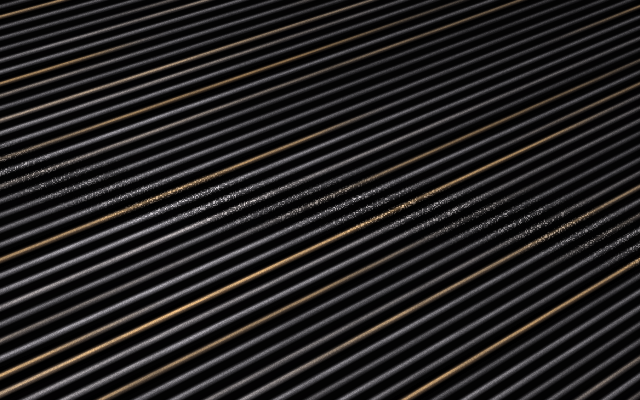
A Shadertoy shader for this texture:

```glsl
// Dark slanted metal ribs in shallow perspective, some with worn gold, crossed by a dusty band.

float hash(vec2 p) {
    vec3 q = fract(vec3(p.xyx) * 0.1031);
    q += dot(q, q.yzx + 33.33);
    return fract((q.x + q.y) * q.z);
}

float noise(vec2 p) {
    vec2 cell = floor(p), f = fract(p);
    f = f * f * (3.0 - 2.0 * f);
    return mix(mix(hash(cell), hash(cell + vec2(1, 0)), f.x),
               mix(hash(cell + vec2(0, 1)), hash(cell + vec2(1, 1)), f.x), f.y);
}

void mainImage(out vec4 fragColor, in vec2 fragCoord) {
    vec2 p = fragCoord / iResolution.y;

    // Ribs fan out from a far vanishing point; log spacing widens them toward the viewer
    vec2 toVanish = vec2(4.79, 2.25) - p;
    float u = log(toVanish.y / toVanish.x) / 0.0203 + 0.03;
    float id = floor(u) + 100.0;
    float across = fract(u) - 0.5;
    float aa = fwidth(u) * 0.5;

    // Rounded rib body with a narrow lit crest on its upper side
    float body = 1.0 - smoothstep(0.11 - aa, 0.27 + aa, abs(across));
    float crest = 1.0 - smoothstep(0.02, 0.12 + aa, abs(across + 0.05));

    // Light falls off toward the top and the right
    float light = 1.08 - 0.36 * smoothstep(0.4, 1.05, p.y);
    light *= 1.0 - 0.38 * smoothstep(0.6, 1.9, p.x + 0.35 * p.y);
    light *= 0.88 + 0.24 * noise(p * 2.5 + 4.0);
    light *= 0.78 + 0.4 * hash(vec2(id, 3.0));

    // Brushed streaks along each rib and fine surface grain
    float streak = noise(vec2(p.x * 18.0, u * 8.0 + 800.0));
    float grain = hash(floor(p * 400.0) + 17.0);
    light *= 0.78 + 0.24 * streak + 0.22 * grain;

    vec3 steel = mix(vec3(0.27, 0.265, 0.28), vec3(0.46, 0.45, 0.465), crest);
    vec3 color = vec3(0.011, 0.01, 0.012) + steel * body * light;

    // Gold wear on some ribs, fading in and out along their length
    float worn = smoothstep(0.5, 0.88, hash(vec2(id, 29.0)));
    float patches = smoothstep(0.2, 0.7, noise(vec2(p.x * 1.7 + 5.0, id * 7.37)));
    float gold = worn * patches * (0.75 + 0.25 * streak);
    vec3 bronze = mix(vec3(0.30, 0.23, 0.17), vec3(0.70, 0.56, 0.39), crest) * body;
    color = mix(color, bronze * (0.35 + 0.7 * light), gold);

    // Dusty band that roughens the ribs and sparkles
    float offBand = (p.y - 0.575 + 0.11 * p.x + 0.02 * sin(p.x * 4.0)) / 0.06;
    float dust = exp(-offBand * offBand) * (0.5 + 0.5 * noise(p * 9.0));
    float speck = smoothstep(0.5, 1.0, hash(floor(p * 330.0) + 71.0));
    float ragged = 1.0 - smoothstep(0.12, 0.36, abs(across));
    color *= 1.0 - 0.45 * dust * (1.0 - speck);
    color += vec3(0.34, 0.33, 0.32) * dust * speck * ragged;

    fragColor = vec4(color, 1.0);
}
```
